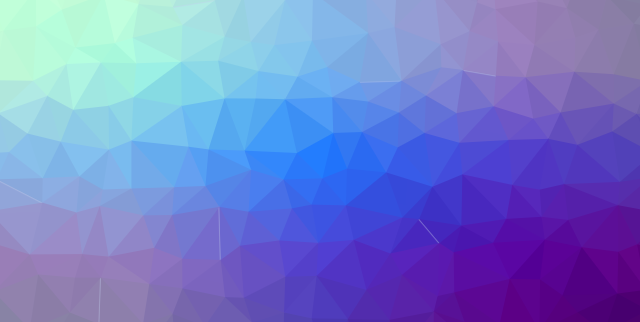
Give the GLSL for this background, as a Shadertoy shader.

```glsl
// Low-poly triangle mesh shaded from mint through blue to deep purple

const float ROWS = 9.0; // mesh cells over the canvas height

vec2 hash2(vec2 p) {
    return fract(sin(vec2(dot(p, vec2(127.1, 311.7)), dot(p, vec2(269.5, 183.3)))) * 43758.55);
}

// Jittered mesh corner
vec2 corner(vec2 cell) {
    return cell + 0.68 * (hash2(cell) - 0.5);
}

// One-dimensional colour ramp
vec3 ramp(float t) {
    vec3 mint = mix(vec3(0.75, 1.0, 0.84), vec3(0.65, 0.98, 0.87), clamp(t / 0.2, 0.0, 1.0));
    vec3 blue = mix(mint, vec3(0.11, 0.47, 1.0), clamp((t - 0.2) / 0.3, 0.0, 1.0));
    vec3 violet = mix(blue, vec3(0.34, 0.0, 0.62), clamp((t - 0.5) / 0.3, 0.0, 1.0));
    return mix(violet, vec3(0.28, 0.0, 0.42), clamp((t - 0.8) / 0.2, 0.0, 1.0));
}

// Blend of the ramps across and down, warmer away from the diagonal
vec3 fieldColor(vec2 p) {
    vec2 t = clamp(p / (ROWS * vec2(iResolution.x / iResolution.y, 1.0)), 0.0, 1.0);
    t.y = 1.0 - t.y;
    float spread = abs(t.x - t.y);
    vec3 color = 0.5 * (ramp(t.x) + ramp(t.y));
    color.r += 0.4 * spread * (1.0 - spread);
    return color;
}

// Signed distance to the line a-b, positive on its left
float edgeDistance(vec2 p, vec2 a, vec2 b) {
    vec2 e = b - a, q = p - a;
    return (e.x * q.y - e.y * q.x) / length(e);
}

// Adds a flat, counter-clockwise triangle to the weighted colour sum
void addTriangle(inout vec4 sum, vec2 p, vec2 a, vec2 b, vec2 c, float pixel) {
    float seam = edgeDistance(p, b, c);
    float inside = min(seam, min(edgeDistance(p, a, b), edgeDistance(p, c, a)));
    float cover = clamp(inside / pixel + 0.5, 0.0, 1.0);
    vec2 center = (a + b + c) / 3.0;
    vec2 rnd = hash2(floor(center * 64.0));
    vec3 color = fieldColor(center) + 0.03 * (rnd.x - 0.5);
    // A few triangles carry a thin pale seam
    float line = step(0.965, rnd.y) * (1.0 - smoothstep(0.0, 0.02 + pixel, abs(seam)));
    color = mix(color, vec3(0.75, 0.8, 0.92), 0.45 * line);
    sum += vec4(color, 1.0) * cover;
}

void mainImage(out vec4 fragColor, in vec2 fragCoord) {
    float pixel = ROWS / iResolution.y;
    vec2 p = fragCoord * pixel;
    vec4 sum = vec4(fieldColor(p), 1.0) * 0.001;

    // Split each nearby cell along its shorter diagonal
    for (int y = -1; y <= 1; y++) {
        for (int x = -1; x <= 1; x++) {
            vec2 cell = floor(p) + vec2(x, y);
            vec2 a = corner(cell);
            vec2 b = corner(cell + vec2(1, 0));
            vec2 c = corner(cell + vec2(0, 1));
            vec2 d = corner(cell + vec2(1, 1));
            if (distance(a, d) < distance(b, c)) {
                addTriangle(sum, p, a, b, d, pixel);
                addTriangle(sum, p, a, d, c, pixel);
            } else {
                addTriangle(sum, p, a, b, c, pixel);
                addTriangle(sum, p, b, d, c, pixel);
            }
        }
    }
    fragColor = vec4(sum.rgb / sum.a, 1.0);
}
```
